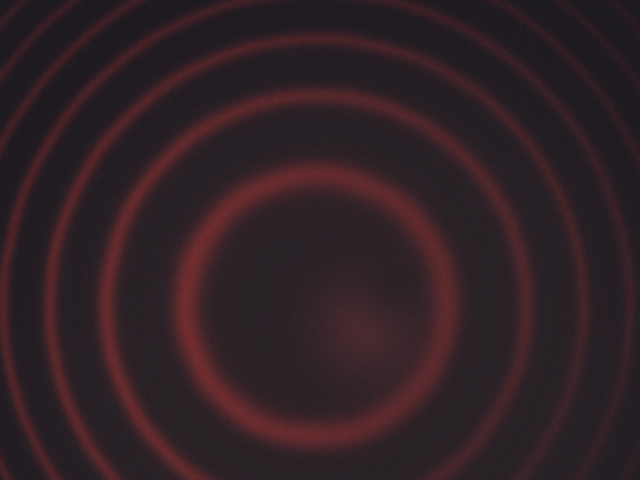
This background is drawn by a Shadertoy shader. Its source:

```glsl
const vec3 DARK_EDGE = vec3(0.116, 0.104, 0.128);
const vec3 WARM_DARK = vec3(0.156, 0.130, 0.150);
const vec3 RING_RED = vec3(1.0, 0.16, 0.13);
const vec3 GLOW_ROSE = vec3(1.0, 0.27, 0.29);

float gauss(float d, float width) {
    return exp(-0.5 * d * d / (width * width));
}

vec2 hash2(vec2 cell) {
    vec2 q = vec2(dot(cell, vec2(127.1, 311.7)), dot(cell, vec2(269.5, 183.3)));
    return fract(sin(q) * 43758.5);
}

// Distance to the nearest scattered point
float cellular(vec2 p) {
    vec2 cell = floor(p);
    float nearest = 2.0;
    for (int j = -1; j <= 1; j++) {
        for (int i = -1; i <= 1; i++) {
            vec2 neighbour = cell + vec2(i, j);
            nearest = min(nearest, length(neighbour + hash2(neighbour) - p));
        }
    }
    return nearest;
}

// Interference rings: evenly spaced in squared radius
float rings(float r2, float firstR2, float spacing) {
    float phase = (r2 - firstR2) / spacing;
    float d = abs(fract(phase + 0.5) - 0.5);
    return 0.9 * gauss(d, 0.097) + 0.1 * gauss(d, 0.2);
}

// Brighter on the left, fading outwards and to the lower right
float ringLight(vec2 p, float r2) {
    float corner = max(p.x, 0.0) * max(-p.y, 0.0);
    return 0.275 * exp(-1.9 * r2 - 0.6 * p.x - 3.0 * corner);
}

// Soft spot with a bite taken from its upper right
float crescent(vec2 p, vec2 spot, vec2 bite) {
    float body = gauss(length(p - spot), 0.075);
    return body * (1.0 - 0.8 * gauss(length(p - bite), 0.052));
}

vec3 backdrop(vec2 p, float r2) {
    float shade = smoothstep(0.1, 0.75, r2 + 0.3 * p.y - 0.12 * p.x);
    return mix(WARM_DARK, DARK_EDGE, shade);
}

void mainImage(out vec4 fragColor, in vec2 fragCoord) {
    vec2 centred = (fragCoord - 0.5 * iResolution.xy) / iResolution.y;
    vec2 p = centred - vec2(-0.007, -0.137);
    float r2 = dot(p, p);

    // Faint ripple keeps the bands from looking too perfect
    float ripple = 0.0006 * (sin(31.0 * p.x + 17.0 * p.y) + sin(43.0 * p.y - 23.0 * p.x));

    vec3 color = backdrop(p, r2);
    color += RING_RED * ringLight(p, r2) * rings(r2 + ripple, 0.0745, 0.1175);
    color += GLOW_ROSE * 0.135 * crescent(p, vec2(0.105, -0.045), vec2(0.165, 0.045));

    // Fine grain
    color += 0.018 * (cellular(centred * 150.0) - 0.5);
    fragColor = vec4(color, 1.0);
}
```
